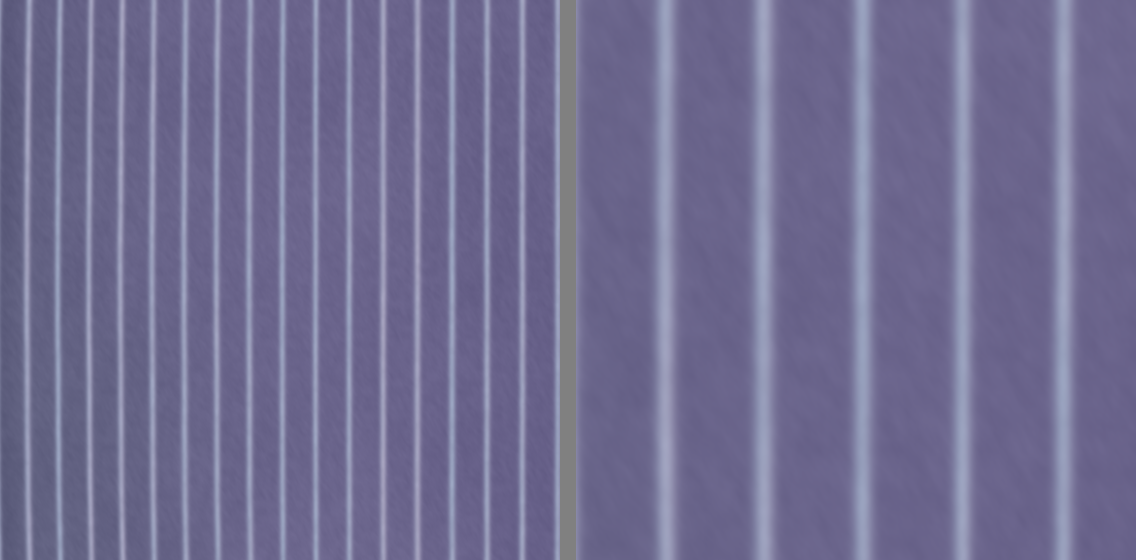
Left, the full canvas; right, a detail of the centre.
A Shadertoy shader for this pattern:

```glsl
// Violet cloth with thin pale vertical pinstripes whose spacing widens to the right.
// Stripe positions follow a quadratic in the stripe index, inverted to find the
// nearest one; value noise adds fibre grain, soft shading and worn, wavering lines.

const float FIRST_STRIPE  = 0.0482;    // centre of stripe 0
const float STRIPE_STEP   = 0.0547;    // spacing at stripe 0
const float STRIPE_SPREAD = 0.000285;  // quadratic growth of the spacing
const float STRIPE_SIGMA  = 0.0042;    // softness and width of a stripe
const float BOW           = 0.0045;    // bend of the left stripes
const float WAVER         = 0.0016;    // slow sideways drift of the lines
const float GRAIN         = 0.045;     // strength of the fibre grain
const float SHADE         = 0.035;     // strength of the broad mottling

const vec3 VIOLET     = vec3(0.395, 0.370, 0.530);
const vec3 SLATE      = vec3(0.375, 0.380, 0.500);
const vec3 LILAC      = vec3(0.425, 0.400, 0.555);
const vec3 PALE_BLUE  = vec3(0.600, 0.640, 0.750);
const vec3 PALE_LILAC = vec3(0.650, 0.635, 0.745);

float hash(vec2 p) {
    vec3 q = fract(p.xyx * 0.1031);
    q += dot(q, q.yzx + 33.33);
    return fract((q.x + q.y) * q.z);
}

float noise(vec2 p) {
    vec2 cell = floor(p), f = fract(p);
    f = f * f * (3.0 - 2.0 * f);
    float low  = mix(hash(cell), hash(cell + vec2(1, 0)), f.x);
    float high = mix(hash(cell + vec2(0, 1)), hash(cell + vec2(1, 1)), f.x);
    return mix(low, high, f.y);
}

// Centred noise, roughly -0.5 to 0.5
float fbm(vec2 p) {
    float sum = 0.0, weight = 0.5;
    for (int i = 0; i < 3; i++) {
        sum += weight * (noise(p) - 0.5);
        p = p * 2.03 + 17.7;
        weight *= 0.5;
    }
    return sum;
}

float stripeCentre(float index) {
    return FIRST_STRIPE + index * (STRIPE_STEP + STRIPE_SPREAD * index);
}

float stripeIndex(float x) {
    float root = STRIPE_STEP * STRIPE_STEP + 4.0 * STRIPE_SPREAD * (x - FIRST_STRIPE);
    return round((sqrt(max(root, 0.0)) - STRIPE_STEP) / (2.0 * STRIPE_SPREAD));
}

vec3 clothColour(vec2 uv) {
    // Greyer towards the lower left, lighter through the middle
    float slate = smoothstep(0.95, 0.1, uv.x + 0.45 * uv.y + 0.3 * fbm(uv * 4.0));
    float glow = exp(-8.0 * pow(uv.x - 0.58, 2.0)) * (0.65 + 0.8 * fbm(uv * 3.0 + 40.0));
    vec3 colour = mix(VIOLET, SLATE, slate);
    colour = mix(colour, LILAC, clamp(glow, 0.0, 1.0));

    // Broad mottling, then short slanted fibres
    colour += SHADE * fbm(uv * vec2(9.0, 6.0) + 80.0);
    vec2 fibre = vec2(uv.x + 0.45 * uv.y, uv.y) * vec2(125.0, 70.0);
    colour += GRAIN * fbm(fibre + 120.0);
    return colour - 0.03 * smoothstep(0.05, 0.0, uv.x);
}

void mainImage(out vec4 fragColor, in vec2 fragCoord) {
    vec2 uv = fragCoord / iResolution.xy;
    float pixel = 1.0 / iResolution.x;

    // Bend and drift the stripes
    float fromMiddle = 2.0 * uv.y - 1.0;
    float x = uv.x - BOW * fromMiddle * fromMiddle * smoothstep(0.75, 0.1, uv.x);
    x += WAVER * fbm(uv * vec2(5.0, 9.0) + 200.0);

    // Soft line profile, never thinner than a pixel
    float index = stripeIndex(x);
    float offset = x - stripeCentre(index);
    float sigma = max(STRIPE_SIGMA * (0.94 + 0.14 * hash(vec2(index, 3.0))), 0.6 * pixel);
    float line = exp(-0.5 * offset * offset / (sigma * sigma));

    // Each stripe has its own tint, with patchy wear along its length
    float wear = fbm(vec2(index * 7.3, uv.y * 38.0) + 300.0);
    float tint = hash(vec2(index, 11.0)) + 0.8 * fbm(vec2(index * 5.1, uv.y * 7.0) + 400.0);
    tint += 0.25 * offset / sigma;
    vec3 thread = mix(PALE_BLUE, PALE_LILAC, clamp(tint, 0.0, 1.0));
    thread += GRAIN * fbm(uv * vec2(110.0, 75.0) + 500.0);

    vec3 colour = mix(clothColour(uv), thread, clamp(line * (0.96 + 0.2 * wear), 0.0, 1.0));
    fragColor = vec4(colour, 1.0);
}
```
